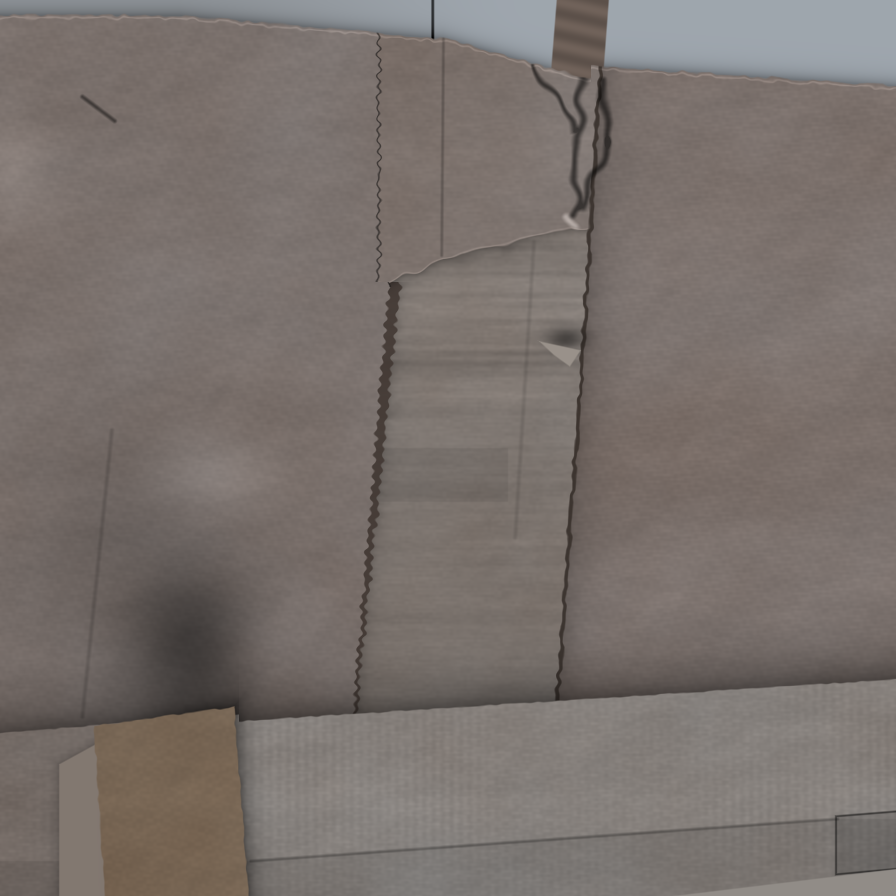
A Shadertoy shader for this texture:

```glsl
// Worn cardboard sheets with torn seams, a tan flap and a strip of pale wall behind.

float hash(vec2 p) { return fract(sin(dot(p, vec2(127.1, 311.7))) * 43758.5453); }

float noise(vec2 p) {
    vec2 i = floor(p), f = fract(p);
    f = f * f * (3. - 2. * f);
    return mix(mix(hash(i), hash(i + vec2(1, 0)), f.x),
               mix(hash(i + vec2(0, 1)), hash(i + 1.), f.x), f.y);
}

float fbm(vec2 p) {
    float sum = 0., amp = .5;
    for (int i = 0; i < 5; i++) {
        sum += amp * noise(p);
        p = mat2(1.6, 1.2, -1.2, 1.6) * p + 7.3;
        amp *= .5;
    }
    return sum;
}

float fill(float d) { return 1. - smoothstep(-.0012, .0012, d); }

float shade(float d, float reach) { return exp(-max(d, 0.) / reach); }

// Height of the line from e.xy to e.zw
float ramp(float x, vec4 e) {
    return mix(e.y, e.w, clamp((x - e.x) / (e.z - e.x), 0., 1.));
}

float crease(vec2 p, vec4 e, float width) {
    vec2 d = e.zw - e.xy, q = p - e.xy;
    return 1. - smoothstep(0., width, length(q - d * clamp(dot(q, d) / dot(d, d), 0., 1.)));
}

float blob(vec2 p, vec4 spot) {
    vec2 q = (p - spot.xy) / spot.zw;
    return exp(-dot(q, q));
}

float side(vec2 p, vec2 a, vec2 b) {
    vec2 e = normalize(b - a), q = p - a;
    return e.x * q.y - e.y * q.x;
}

// Convex shape with four clockwise corners
float quad(vec2 p, vec4 a, vec4 b) {
    return max(max(side(p, a.xy, a.zw), side(p, a.zw, b.xy)),
               max(side(p, b.xy, b.zw), side(p, b.zw, a.xy)));
}

float topEdge(float x) {
    if (x < .495) return ramp(x, vec4(.2, .983, .495, .957));
    return ramp(x, x < .66 ? vec4(.495, .957, .655, .913) : vec4(.668, .926, 1, .904));
}

float bottomEdge(float x) {
    return ramp(x, x < .267 ? vec4(0, .182, .267, .203) : vec4(.267, .195, 1, .242));
}

// Mottled paper with soft wrinkles and grain
vec3 paper(vec2 p, vec3 tint, float seed) {
    vec2 q = p + seed, w = q * vec2(7, 13);
    float mottle = fbm(q * 6.) - .48;
    float wrinkle = fbm(w) - fbm(w + vec2(.06, -.12));
    float grain = noise(q * 260.) + noise(q * vec2(90, 400)) - 1.;
    return tint * (1. + .2 * mottle + .28 * wrinkle + .035 * grain) + vec3(-.03, 0, .02) * mottle;
}

vec3 wall(vec2 p) {
    vec3 col = mix(vec3(.56, .58, .6), vec3(.62, .65, .68), smoothstep(.2, .6, p.x));
    col *= 1. - .7 * fill(abs(p.x - .483) - .0015) - .3 * shade(p.y - topEdge(p.x), .008);
    float strip = quad(p, vec4(.623, 1.02, .681, 1.02), vec4(.672, .9, .615, .92));
    return mix(col, vec3(.4, .35, .32) * (1. + .1 * sin(p.y * 260. + p.x * 60.)), fill(strip));
}

// Inner strip with flattened flutes, under a torn flap
vec3 innerStrip(vec2 p, float gap) {
    vec3 col = paper(p, vec3(.492, .462, .441), 11.);
    float bands = noise(p * vec2(5, 170)) + noise(p * vec2(2, 45)) - 1.;
    col *= 1. + .1 * bands * (.4 + smoothstep(.4, .7, p.y));
    col *= 1. - .07 * fill(abs(p.y - .47) - .03) * fill(p.x - .567);
    col *= 1. - .1 * crease(p, vec4(.596, .73, .575, .4), .004) - .15 * shade(gap, .008);
    col = mix(col, vec3(.25, .21, .19), .85 * fill(gap));
    float tear = ramp(p.x, p.x < .495 ? vec4(.43, .681, .495, .711) : vec4(.495, .711, .638, .744));
    tear += (noise(p * 60.) - .5) * .009 - p.y;
    vec3 flap = paper(p, vec3(.495, .455, .435), 23.);
    flap *= 1. - .22 * crease(p, vec4(.495, .96, .493, .715), .003) + .15 * fill(abs(tear) - .002);
    return mix(col * (1. - .28 * shade(tear, .007)), flap, fill(tear));
}

vec3 boards(vec2 p, float rough) {
    float l = p.x - rough - (p.y > .685 ? .423 : ramp(p.y, vec4(.208, .395, .685, .434)));
    float r = p.x - rough - ramp(p.y, p.y > .583 ? vec4(.583, .647, .92, .668) : vec4(.219, .62, .583, .647));
    l -= .0015 * sin(p.y * 520.);
    vec3 col = innerStrip(p, l - ramp(p.y, vec4(.208, .003, .685, .013)));

    // Stained left sheet
    vec3 left = paper(p, vec3(.48, .442, .425), 37.);
    left *= 1. - .42 * blob(p, vec4(.215, .275, .065, .085)) - .14 * blob(p, vec4(.14, .37, .12, .15));
    left += .07 * (blob(p, vec4(.245, .475, .07, .04)) + blob(p, vec4(.015, .81, .04, .06)));
    left *= 1. - .14 * crease(p, vec4(.125, .52, .092, .2), .004);
    left *= 1. - .45 * crease(p, vec4(.092, .892, .128, .865), .004);
    col = mix(col, left, fill(l));
    col *= 1. - .5 * fill(abs(l) - .001) * step(.68, p.y);

    // Right sheet beside its shaded seam
    vec3 right = paper(p, vec3(.488, .446, .427), 53.);
    col = mix(col, right * (1. - .22 * shade(r, .02)), fill(-r));
    col = mix(col, vec3(.2, .17, .15), .8 * fill(abs(r - .002) - .002));

    // Crumpled corner and lifted chip
    vec2 w = p + (vec2(noise(p * 45.), noise(p * 45. + 9.)) - .5) * .012;
    float folds = crease(w, vec4(.598, .93, .642, .85), .005) + crease(w, vec4(.65, .915, .643, .76), .007)
        + crease(w, vec4(.668, .91, .68, .84), .007) + crease(w, vec4(.68, .84, .65, .77), .008);
    col *= 1. - .55 * min(folds, 1.);
    col += .2 * crease(w, vec4(.635, .757, .644, .748), .007);
    col *= 1. - .45 * blob(p, vec4(.632, .622, .022, .012));
    float chip = quad(p, vec4(.602, .619, .648, .609), vec4(.636, .591, .618, .604));
    col = mix(col, vec3(.6, .57, .54), fill(chip));
    return col * (1. - .42 * shade(p.y - bottomEdge(p.x), .028));
}

vec3 lowerSheet(vec2 p) {
    vec4 fold = vec4(.28, .039, .935, .086);
    vec3 col = paper(p, mix(vec3(.46, .425, .405), vec3(.535, .515, .5), step(.2, p.x)), 71.);
    col *= 1. + .025 * sin(p.x * 620.) * noise(p * 12.);
    col *= 1. - .09 * fill(p.y - ramp(p.x, fold)) - .25 * crease(p, fold, .003);
    float tab = quad(p, vec4(.933, .089, 1.02, .096), vec4(1.02, .032, .933, .024));
    col *= 1. - .12 * fill(tab) - .5 * fill(abs(tab) - .001);
    col = mix(col, vec3(.57, .55, .53), fill(p.y - ramp(p.x, vec4(.72, -.004, 1, .03))));
    float strip = quad(p, vec4(.066, .147, .108, .17), vec4(.13, -.02, .066, -.02));
    return mix(col * (1. - .2 * shade(strip, .006)), vec3(.51, .47, .44), fill(strip));
}

void mainImage(out vec4 fragColor, in vec2 fragCoord) {
    vec2 p = fragCoord / iResolution.xy;
    float rough = (noise(p * 130.) - .5) * .004, top = p.y - topEdge(p.x) - rough;
    vec3 col = mix(wall(p), boards(p, rough), fill(top));
    col *= 1. + .2 * fill(abs(top + .003) - .001);
    col = mix(col, lowerSheet(p), fill(p.y - bottomEdge(p.x) - rough * .4));
    float flap = quad(p, vec4(.105, .19, .261, .211), vec4(.279, -.02, .118, -.02)) + rough * .6;
    col *= 1. - .42 * shade(flap, .011) * smoothstep(.1, .25, p.x);
    fragColor = vec4(mix(col, paper(p, vec3(.475, .405, .335), 97.), fill(flap)), 1);
}
```
